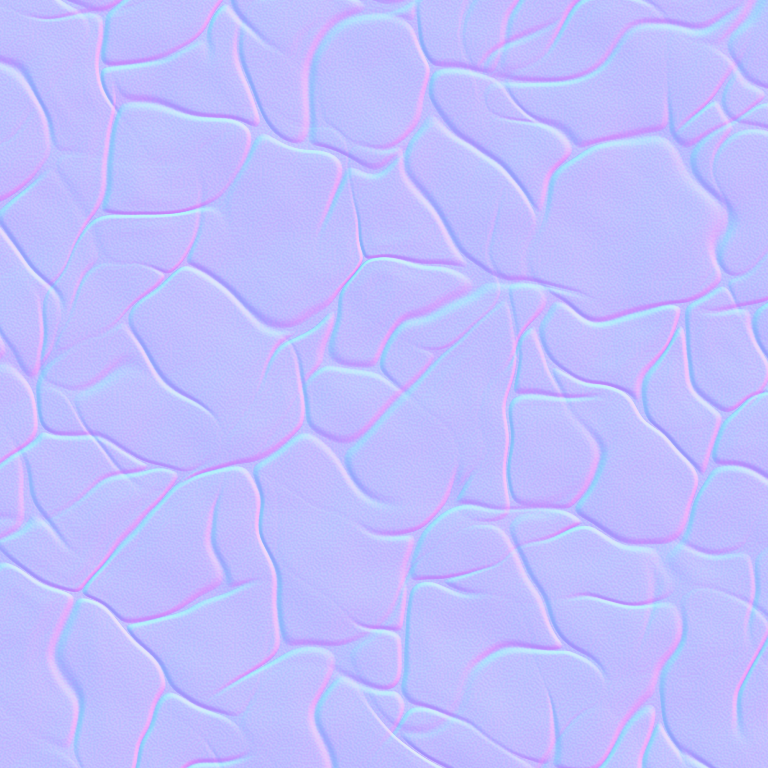
This texture map is drawn by a Shadertoy shader. Its source:

```glsl
const vec3 FLAT_COLOR = vec3(0.752, 0.748, 1.0);
const float TINT_RANGE = 0.24;

vec2 hash2(vec2 p) {
    vec3 q = fract(p.xyx * vec3(0.1031, 0.1030, 0.0973));
    q += dot(q, q.yzx + 33.33);
    return fract((q.xx + q.yz) * q.zy);
}

float gradientDot(vec2 cell, vec2 offset, vec2 corner) {
    float angle = 6.2832 * hash2(cell + corner).x;
    return dot(vec2(cos(angle), sin(angle)), offset - corner);
}

// Gradient noise, roughly -0.7 to 0.7
float noise(vec2 p) {
    vec2 i = floor(p), f = p - i;
    vec2 u = f * f * f * (f * (f * 6.0 - 15.0) + 10.0);
    float low = mix(gradientDot(i, f, vec2(0, 0)), gradientDot(i, f, vec2(1, 0)), u.x);
    float high = mix(gradientDot(i, f, vec2(0, 1)), gradientDot(i, f, vec2(1, 1)), u.x);
    return mix(low, high, u.y);
}

vec2 warp(vec2 p, float frequency, float amount) {
    vec2 q = p * frequency;
    return p + amount * vec2(noise(q + 11.3), noise(q + 47.7));
}

// Distance to the nearest cell border; corners are rounded by a smooth minimum
float cellBorder(vec2 p, float sharpness) {
    vec2 base = floor(p), nearCell = base, nearVec = vec2(0);
    float nearest = 1e3;
    for (int y = -1; y <= 1; y++)
    for (int x = -1; x <= 1; x++) {
        vec2 cell = base + vec2(x, y);
        vec2 v = cell + hash2(cell) - p;
        if (dot(v, v) < nearest) {
            nearest = dot(v, v);
            nearVec = v;
            nearCell = cell;
        }
    }
    float sum = 0.0;
    for (int y = -2; y <= 2; y++)
    for (int x = -2; x <= 2; x++) {
        if (x == 0 && y == 0) continue;
        vec2 cell = nearCell + vec2(x, y);
        vec2 v = cell + hash2(cell) - p;
        float edge = dot(0.5 * (v + nearVec), normalize(v - nearVec));
        sum += exp(-sharpness * edge);
    }
    return max(-log(sum) / sharpness, 0.0);
}

float bell(float d, float width) {
    return exp(-d * d / (width * width));
}

// Fine groove in a shallow trough, with faint ripples beside it
float crease(float d, float strength, float ripple) {
    float groove = 0.0060 * bell(d, 0.0047) + 0.0011 * bell(d, 0.018);
    return -strength * groove + ripple * 0.0005 * cos(d * 170.0) * exp(-d * 22.0);
}

float creaseLayer(vec2 uv, float scale, float strength, float ripple, vec2 shift) {
    vec2 p = warp(warp(uv * scale + shift, 2.1, 0.11), 0.9, 0.55);
    return crease(cellBorder(p, 26.0) / scale, strength, ripple);
}

float height(vec2 uv) {
    // Two cell networks take over from each other
    float blend = smoothstep(-0.22, 0.14, noise(uv * 4.5 + 3.7));
    float ripple = smoothstep(-0.1, 0.35, noise(uv * 4.0 + 21.4));
    float h = creaseLayer(uv, 6.8, mix(0.05, 1.0, blend), ripple * blend, vec2(5.2, 8.6));
    h += creaseLayer(uv, 5.6, mix(0.95, 0.03, blend), ripple * (1.0 - blend), vec2(31.5, 17.3));
    // Soft swells and fine grain
    h += 0.0055 * noise(uv * 8.0 + 9.1) + 0.0012 * noise(uv * 23.0 + 5.5);
    return h + 0.00034 * noise(uv * 300.0);
}

void mainImage(out vec4 fragColor, in vec2 fragCoord) {
    vec2 uv = fragCoord / iResolution.y;
    vec2 e = vec2(0.001, 0.0);
    float h = height(uv);
    vec2 slope = (h - vec2(height(uv + e.xy), height(uv + e.yx))) / e.x;

    // Encode the slope as a pale surface normal
    vec3 normal = normalize(vec3(slope, 1.0));
    vec3 color = FLAT_COLOR + vec3(TINT_RANGE * normal.xy, 0.04 * (normal.z - 1.0));
    fragColor = vec4(clamp(color, 0.0, 1.0), 1.0);
}
```
